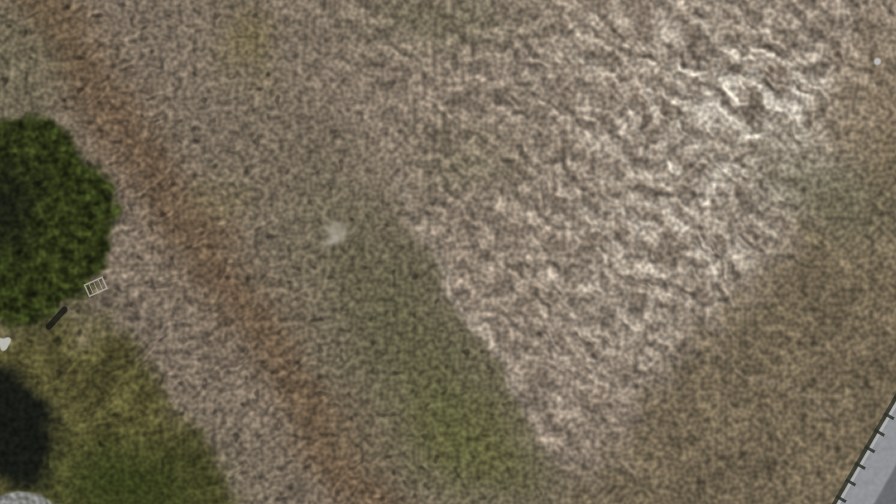
A Shadertoy shader for this texture:

```glsl
#define SOIL vec3(.475, .428, .372)
#define STRAW vec3(.565, .51, .45)
#define CHALK vec3(.71, .68, .63)
#define BROWN vec3(.415, .338, .26)
#define SCRUB vec3(.435, .39, .31)
#define MOSS vec3(.36, .355, .255)
#define OLIVE vec3(.32, .31, .17)
#define BUSH vec3(.185, .215, .095)
#define SHADE vec3(.085, .095, .08)
#define GREY vec3(.57, .575, .59)
#define SLOPE .66
#define GRAIN .36

vec2 gradient(vec2 cell) {
    float a = 6.2832 * fract(sin(dot(cell, vec2(127.1, 311.7))) * 43758.5);
    return vec2(cos(a), sin(a));
}

float noise(vec2 p) {
    vec2 i = floor(p), f = p - i, e = vec2(1, 0);
    vec2 u = f * f * f * (f * (f * 6. - 15.) + 10.);
    float low = mix(dot(gradient(i), f), dot(gradient(i + e), f - e), u.x);
    float high = mix(dot(gradient(i + e.yx), f - e.yx), dot(gradient(i + 1.), f - 1.), u.x);
    return mix(low, high, u.y);
}

float fbm(vec2 p) {
    float sum = 0., amp = 1.;
    for (int i = 0; i < 4; i++) {
        sum += amp * noise(p);
        p = mat2(1.6, 1.2, -1.2, 1.6) * p + 17.3;
        amp *= .6;
    }
    return sum;
}

vec2 turn(vec2 p, float a) {
    return vec2(dot(p, vec2(cos(a), sin(a))), dot(p, vec2(-sin(a), cos(a))));
}

// Soft leaning spot: centre in xy, radii in zw
float spot(vec2 p, vec4 s, float lean) {
    vec2 d = p - s.xy;
    d.x += lean * d.y;
    d /= s.zw;
    return exp(-dot(d, d));
}

float segment(vec2 p, vec2 a, vec2 b) {
    vec2 d = b - a;
    return length(p - a - d * clamp(dot(p - a, d) / dot(d, d), 0., 1.));
}

float cover(float d, float px) {
    return smoothstep(px, -px, d);
}

void mainImage(out vec4 fragColor, in vec2 fragCoord) {
    float px = .7 / iResolution.y;
    vec2 p = fragCoord / iResolution.y;
    vec2 w = p + .035 * vec2(fbm(p * 7.), fbm(p * 7. + 40.));
    float across = w.x + SLOPE * w.y;
    float fine = noise(p * 105.) + .8 * noise(p * 58. + 9.);
    float broad = fbm(p * 9. + 5.);

    // Dry slope and its brown band
    vec3 col = SOIL * (1. + .1 * broad);
    col = mix(col, BROWN, .8 * exp(-pow(abs(across - .74) / .075, 2.)));
    float strands = noise(turn(w, .5) * vec2(22, 85));
    col *= 1. + .3 * strands * smoothstep(1.1, .75, across);
    col = mix(col, MOSS, .45 * spot(w, vec4(0, .86, .13, .16), 0.));
    float yellow = spot(w, vec4(.486, .91, .05, .08), 0.) + .6 * spot(w, vec4(.44, .61, .05, .05), 0.);
    col = mix(col, vec3(.47, .43, .28), .6 * yellow);

    // Mossy wedge
    col = mix(col, MOSS, .85 * spot(w, vec4(.84, .28, .17, .32), .5));
    col = mix(col, vec3(.36, .37, .2), .6 * spot(w, vec4(.92, .13, .12, .1), .4));

    // Straw field with wind-laid clumps
    float height = smoothstep(.4, .9, p.y);
    float edge = across - 1.17 - .08 * height;
    float field = smoothstep(-1., 1., edge / mix(.018, .22, height));
    vec2 q = turn(w, -.75) * vec2(17, 36);
    float clump = noise(q) + .5 * noise(q * 2.1 + 8.);
    float relief = clump - noise(q + vec2(.25, -.4)) - .5 * noise(q * 2.1 + vec2(8.5, 7.2));
    float pale = .75 * spot(w, vec4(1.4, .62, .3, .36), -.4)
               + .55 * spot(w, vec4(1.52, .79, .16, .1), .5)
               + .3 * spot(w, vec4(1.25, .9, .3, .16), 0.);
    vec3 straw = mix(STRAW * (.94 + .1 * broad), CHALK, clamp(pale * (.52 + 1.1 * clump), 0., 1.));
    straw *= 1. + .24 * relief + .1 * clump;
    straw = mix(straw, MOSS, .35 * spot(w, vec4(.92, .68, .1, .07), 0.));
    straw = mix(straw, MOSS, .4 * spot(w, vec4(.85, .97, .18, .07), 0.));
    col = mix(col, straw, field);
    float ridge = exp(-pow(abs(edge - .012) / .014, 2.)) * (1. - height);
    col = mix(col, CHALK, .28 * ridge * smoothstep(.1, .3, p.y));

    // Scrub on the right
    float scrub = smoothstep(-.06, .08, w.x - 1.11 - .863 * w.y + .08 * clump);
    float blades = noise(turn(w, -.6) * vec2(24, 60));
    col = mix(col, SCRUB * (1. + .16 * broad + .22 * blades), .92 * scrub);
    col = mix(col, vec3(.49, .43, .34), .6 * spot(w, vec4(1.73, .79, .08, .16), -.3));
    col = mix(col, vec3(.42, .42, .34), .55 * spot(w, vec4(1.64, .62, .1, .09), .6));
    col = mix(col, STRAW, .5 * cover(segment(w, vec2(1.4, .31), vec2(1.64, .18)) - .003, .006));

    // Green bank on the lower left
    float bank = smoothstep(.06, -.06, w.y + 1.4 * max(w.x - .22, 0.) - .36 + .05 * broad);
    col = mix(col, OLIVE * (1. + .35 * broad + .3 * strands), .88 * bank);
    col = mix(col, BUSH * 1.08, .9 * spot(w, vec4(.25, .03, .17, .09), .3));
    col = mix(col, SHADE, .95 * smoothstep(.25, .6, spot(w, vec4(.01, .16, .11, .13), .3)));
    col = mix(col, GREY, .8 * smoothstep(.3, .6, spot(w, vec4(.05, 0, .08, .03), 0.)));

    // Bush
    vec2 b = (w - vec2(.055, .56)) / vec2(.165, .2);
    float bush = smoothstep(1.12, .92, length(b) + .12 * noise(p * 28.));
    vec3 leaves = BUSH * (1. + .7 * noise(p * 42.) + .5 * noise(p * 85.));
    leaves = mix(leaves, SHADE, .75 * spot(w, vec4(.015, .6, .05, .09), 0.));
    col = mix(col, leaves, bush);

    // Grain and dark tufts
    col *= 1. + GRAIN * fine;
    col *= 1. - .28 * smoothstep(.28, .55, noise(p * 48. + 31.)) * (1. - .7 * field);

    // Slatted frame, bar and stones
    vec2 g = turn(p - vec2(.19, .431), .42), box = abs(g) - vec2(.019, .012);
    float rim = max(box.x, box.y);
    float slats = max(abs(mod(g.x + .005, .01) - .005) - .0008, rim);
    col = mix(col, CHALK, .85 * cover(min(abs(rim) - .0016, slats), px));
    col = mix(col, SHADE, .8 * cover(segment(p, vec2(.097, .352), vec2(.128, .386)) - .006, px));
    float stone = min(length(w - vec2(.01, .325)) - .011, length(p - vec2(1.741, .878)) - .007);
    col = mix(col, vec3(.8), .8 * cover(stone, 2. * px));
    col = mix(col, CHALK, .75 * spot(w, vec4(.665, .535, .02, .014), -.5));

    // Road and guard rail
    vec2 r = turn(p - vec2(1.648, 0), 1.046);
    float road = -r.y;
    vec3 tar = mix(GREY, GREY * .73, smoothstep(.07, .078, road));
    col = mix(col, tar * (1. + .06 * fine), cover(.012 - road, px));
    col = mix(col, SHADE * 2., .75 * cover(abs(road - .006) - .004, px));
    col = mix(col, vec3(.72), .8 * cover(abs(road - .013) - .003, px));
    float post = max(abs(mod(r.x, .038) - .019) - .003, abs(road - .013) - .011);
    col = mix(col, SHADE * 2., .85 * cover(post, px));

    fragColor = vec4(clamp(col, 0., 1.), 1);
}
```
